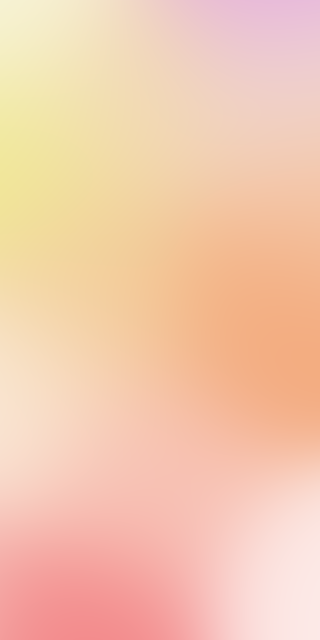
Give the GLSL for this background, as a Shadertoy shader.

```glsl
// Soft pastel mesh gradient: lilac, yellow, orange and coral glows melting together.

// Adds one colour to the blend; rgb holds the weighted colour, a the total weight.
void addGlow(inout vec4 blend, vec2 offset, vec3 colour) {
    float weight = exp(-9.0 * dot(offset, offset));
    blend += weight * vec4(colour, 1.0);
}

void mainImage(out vec4 fragColor, in vec2 fragCoord) {
    // The canvas spans 0..1 across and 0..2 upwards
    vec2 p = fragCoord / iResolution.xy * vec2(1.0, 2.0);
    vec4 blend = vec4(0.0);

    // Top: cream corner, straw haze and lilac glow
    addGlow(blend, p - vec2(0.00, 2.00), vec3(0.97, 0.96, 0.86));
    addGlow(blend, p - vec2(0.45, 1.70), vec3(0.95, 0.85, 0.70));
    addGlow(blend, p - vec2(0.85, 2.10), vec3(0.89, 0.66, 0.88));
    addGlow(blend, p - vec2(0.95, 1.72), vec3(0.94, 0.86, 0.84));

    // Middle: yellow on the left, amber and orange to the right
    addGlow(blend, p - vec2(0.00, 1.50), vec3(0.94, 0.92, 0.58));
    addGlow(blend, p - vec2(0.30, 1.10), vec3(0.95, 0.80, 0.60));
    addGlow(blend, p - vec2(1.00, 1.38), vec3(0.96, 0.76, 0.62));
    addGlow(blend, p - vec2(0.85, 1.00), vec3(0.95, 0.66, 0.48));
    addGlow(blend, p - vec2(0.00, 0.75), vec3(0.98, 0.92, 0.85));

    // Bottom: pink veil, coral glow and pale corner
    addGlow(blend, p - vec2(0.45, 0.50), vec3(0.97, 0.76, 0.71));
    addGlow(blend, p - vec2(-0.30, 0.10), vec3(0.96, 0.72, 0.70));
    addGlow(blend, p - vec2(0.28, -0.02), vec3(0.95, 0.52, 0.53));
    addGlow(blend, p - vec2(1.00, 0.10), vec3(0.99, 0.92, 0.91));

    fragColor = vec4(blend.rgb / blend.a, 1.0);
}
```
